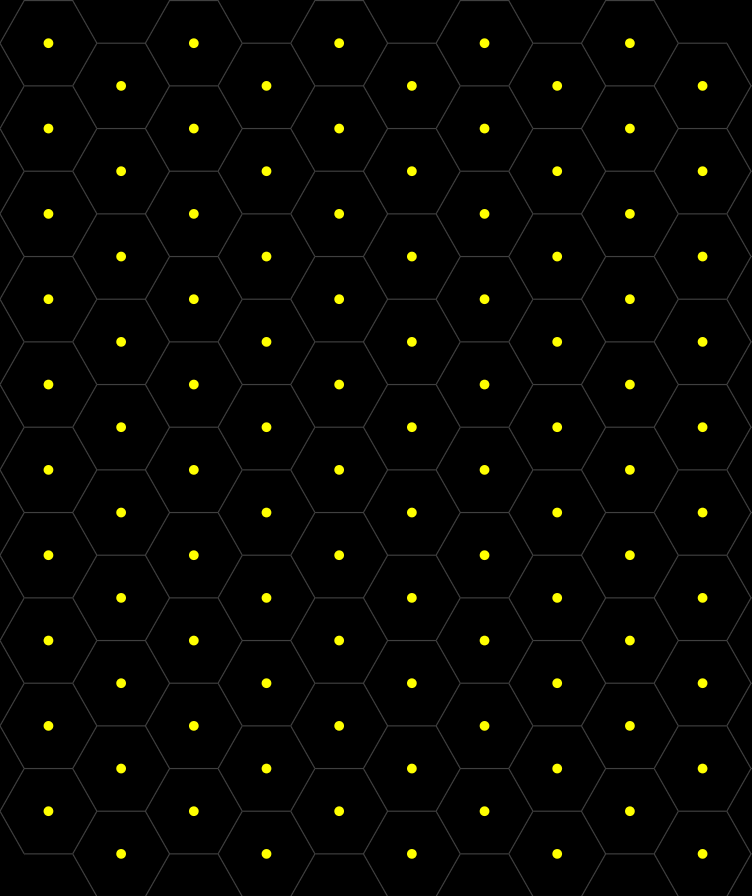
A WebGL 1 fragment shader for this pattern:

```glsl
precision highp float;
// Thin grey outlines of a flat-topped hexagon grid on black, with a yellow dot in every cell.

uniform vec2 u_resolution;

// The grid spans GRID_SPAN units: x in hexagon radii, y in hexagon heights.
const vec2 GRID_SPAN = vec2(15.5, 10.5);
const float RADII_ACROSS = 15.52;        // hexagon radii that fit the canvas width
const float COLUMN_STEP = 1.5;           // radii between neighbouring columns
const float DOT_RADIUS = 0.1;            // in hexagon radii
const float LINE_WIDTH = 0.0013;         // in canvas heights
const float LINE_DROP = 0.0006;          // downward shift of the grid, in canvas heights
const vec3 BACKGROUND = vec3(0.0);
const vec3 LINE_COLOR = vec3(0.25);
const vec3 DOT_COLOR = vec3(1.0, 1.0, 0.0);

// Offset from the nearest centre of one set of alternate columns.
vec2 cellOffset(vec2 grid, vec2 firstCentre) {
  vec2 period = vec2(2.0 * COLUMN_STEP, 1.0);
  return mod(grid - firstCentre + 0.5 * period, period) - 0.5 * period;
}

// Distance to the hexagon outline, positive inside.
float hexInset(vec2 offset, vec2 cell) {
  vec2 q = abs(offset);
  float slanted = (1.0 - q.x - q.y) / length(1.0 / cell);
  float level = (0.5 - q.y) * cell.y;
  return min(slanted, level);
}

// Box-filtered coverage of a line, valid below one pixel wide.
float lineCoverage(float dist, float width, float pixel) {
  float nearSide = max(dist - 0.5 * pixel, -0.5 * width);
  float farSide = min(dist + 0.5 * pixel, 0.5 * width);
  return clamp((farSide - nearSide) / pixel, 0.0, 1.0);
}

// One inside the half-unit corner next to the origin.
float inCorner(vec2 grid) {
  vec2 inside = step(grid, vec2(0.5));
  return inside.x * inside.y;
}

void main() {
  float pixel = 1.0 / u_resolution.y;
  vec2 point = gl_FragCoord.xy * pixel + vec2(0.0, LINE_DROP);
  vec2 cell = vec2(u_resolution.x * pixel / RADII_ACROSS, 1.0 / GRID_SPAN.y);
  vec2 grid = point / cell;

  // Two interleaved sets of columns, the second raised by half a cell
  vec2 evenOffset = cellOffset(grid, vec2(1.0, 0.0));
  vec2 oddOffset = cellOffset(grid, vec2(1.0 + COLUMN_STEP, 0.5));

  // Outlines, left open at the two corners without a complete cell
  float edge = max(hexInset(evenOffset, cell), hexInset(oddOffset, cell));
  float outline = lineCoverage(edge, LINE_WIDTH, pixel);
  outline *= 1.0 - max(inCorner(grid), inCorner(GRID_SPAN - grid));

  // Dots, only in complete cells
  float centre = min(length(evenOffset * cell), length(oddOffset * cell));
  float dotMask = clamp(0.5 + (DOT_RADIUS * cell.x - centre) / pixel, 0.0, 1.0);
  dotMask *= step(0.25, grid.y) * step(grid.y, GRID_SPAN.y - 0.25);

  vec3 color = mix(BACKGROUND, LINE_COLOR, outline);
  color = mix(color, DOT_COLOR, dotMask);
  gl_FragColor = vec4(color, 1.0);
}
```
